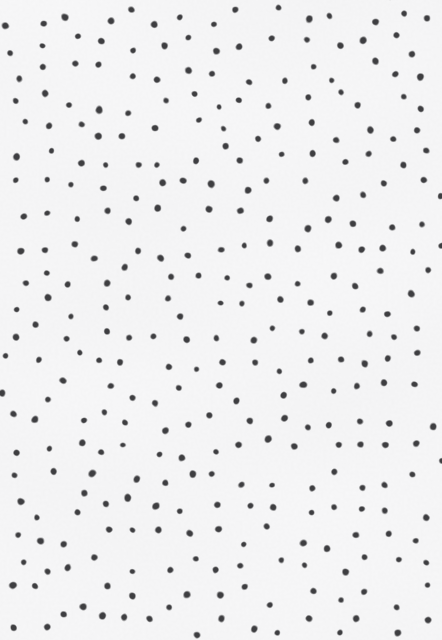
Give the GLSL for this pattern, as a Shadertoy shader.

```glsl
const float ROWS = 22.0;            // dot cells along the canvas height
const float JITTER = 0.84;          // random spread of a dot inside its cell
const float MIN_GAP = 0.84;         // dots closer than this repel each other
const float REPEL = 0.42;           // strength of that repulsion
const float DOT_RADIUS = 0.101;     // in cells
const float RADIUS_SPREAD = 0.026;
const float STRETCH = 0.14;         // how oval a dot may be
const float WOBBLE = 0.022;         // unevenness of the outline
const float WOBBLE_SCALE = 6.0;
const float SOFTNESS = 0.040;       // half width of the ink edge, in cells
const float PAPER_SHADE = 0.009;    // broad tonal drift of the paper
const float PAPER_GRAIN = 0.008;
const vec3 PAPER = vec3(0.960, 0.960, 0.964);
const vec3 INK = vec3(0.245, 0.245, 0.255);

vec2 hash2(vec2 p) {
    vec3 q = fract(p.xyx * vec3(0.1031, 0.1030, 0.0973));
    q += dot(q, q.yzx + 33.33);
    return fract((q.xx + q.yz) * q.zy);
}

float cornerGradient(vec2 corner, vec2 offset) {
    float angle = 6.2832 * hash2(corner).x;
    return dot(vec2(cos(angle), sin(angle)), offset);
}

float gradientNoise(vec2 p) {
    vec2 i = floor(p), f = p - i;
    vec2 u = f * f * f * (f * (f * 6.0 - 15.0) + 10.0);
    vec2 e = vec2(1.0, 0.0);
    return mix(mix(cornerGradient(i, f), cornerGradient(i + e.xy, f - e.xy), u.x),
               mix(cornerGradient(i + e.yx, f - e.yx), cornerGradient(i + e.xx, f - e.xx), u.x), u.y);
}

vec2 jitteredPoint(vec2 cell) {
    return cell + 0.5 + JITTER * (hash2(cell + 71.0) - 0.5);
}

// Jittered point pushed away from its neighbours for an even scatter
vec2 dotCentre(vec2 cell) {
    vec2 centre = jitteredPoint(cell);
    vec2 push = vec2(0.0);
    for (int y = -1; y <= 1; y++)
    for (int x = -1; x <= 1; x++) {
        if (x == 0 && y == 0) continue;
        vec2 away = centre - jitteredPoint(cell + vec2(x, y));
        float gap = max(length(away), 0.001);
        push += away / gap * max(MIN_GAP - gap, 0.0);
    }
    return centre + clamp(REPEL * push, -0.3, 0.3);
}

// Signed distance to the slightly oval dot of one cell
float dotDistance(vec2 p, vec2 cell) {
    vec2 d = p - dotCentre(cell);
    vec2 rnd = hash2(cell + 213.0);
    float angle = 6.2832 * rnd.x;
    vec2 axis = vec2(cos(angle), sin(angle));
    d += axis * dot(d, axis) * STRETCH * (rnd.y - 0.5) * 2.0;
    float radius = DOT_RADIUS + RADIUS_SPREAD * (hash2(cell + 357.0).x - 0.5);
    return length(d) - radius;
}

void mainImage(out vec4 fragColor, in vec2 fragCoord) {
    vec2 p = fragCoord / iResolution.y * ROWS;
    float pixel = ROWS / iResolution.y;

    // Nearest dot among the surrounding cells
    vec2 home = floor(p);
    float dist = 1.0;
    for (int y = -1; y <= 1; y++)
    for (int x = -1; x <= 1; x++)
        dist = min(dist, dotDistance(p, home + vec2(x, y)));
    dist += WOBBLE * gradientNoise(p * WOBBLE_SCALE);

    // Paper with broad shading and fine grain
    float shade = PAPER_SHADE * gradientNoise(p * vec2(0.13, 0.25) + 40.0);
    float grain = PAPER_GRAIN * gradientNoise(p * 9.0 + 90.0);
    vec3 paper = PAPER + shade + grain;

    float edge = max(SOFTNESS, 0.7 * pixel);
    float ink = 1.0 - smoothstep(-edge, edge, dist);
    fragColor = vec4(mix(paper, INK, ink), 1.0);
}
```
